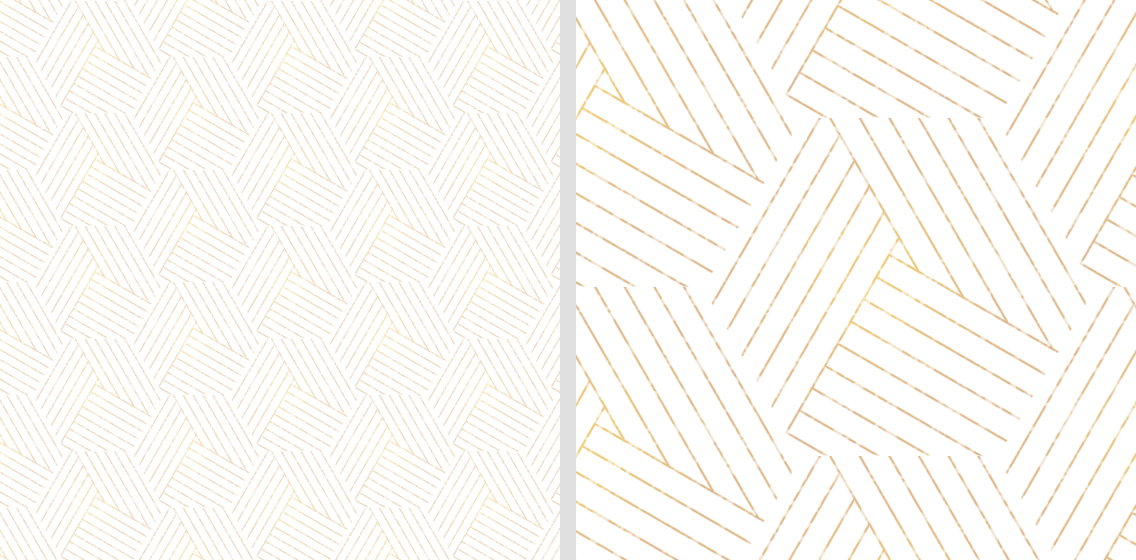
Left: the whole. Right: its middle third, enlarged.
Write a WebGL 2 fragment shader that draws this pattern.

```glsl
#version 300 es
precision highp float;
// Hatched blocks in thin, speckled tan and gold lines on white.
// Each block joins three bundles of parallel strokes (at 60, -60 and -30 degrees);
// blocks repeat on a rectangular lattice plus a copy shifted by half a period.

uniform vec2 u_resolution;
out vec4 fragColor;

const float PITCH = 0.01528;                        // stroke spacing, canvas units
const vec2 PERIOD = vec2(0.3503, 0.2012) / PITCH;   // lattice period, in pitches
const vec2 CORNER = vec2(0.1083, 0.4092) / PITCH;   // lower left corner of a block
const vec2 CELL_MIN = vec2(-3.3, -0.9);             // cell bounds around the corner
const float HALF_WIDTH = 0.042;                     // half stroke width, in pitches
const float SOFTNESS = 1.5;                         // edge filter width, in pixels

const vec3 PAPER = vec3(1.0);
const vec3 TAN = vec3(0.86, 0.71, 0.56);
const vec3 GOLD = vec3(0.94, 0.80, 0.47);

float hash(vec2 p) {
    vec3 v = fract(p.xyx * vec3(0.1031, 0.1030, 0.0973));
    v += dot(v, v.yzx + 33.33);
    return fract((v.x + v.y) * v.z);
}

float noise(vec2 p) {
    vec2 i = floor(p);
    vec2 f = fract(p);
    f = f * f * (3.0 - 2.0 * f);
    float low = mix(hash(i), hash(i + vec2(1, 0)), f.x);
    float high = mix(hash(i + vec2(0, 1)), hash(i + vec2(1, 1)), f.x);
    return mix(low, high, f.y);
}

// Smooth inside test: one where d is positive.
float inside(float d, float px) {
    return clamp(0.5 + d / px, 0.0, 1.0);
}

// Box-filtered strokes at s = 0, 1, ..., last.
float strokes(float s, float last, float px) {
    float d = s - clamp(floor(s + 0.5), 0.0, last);
    float upper = clamp(d + 0.5 * px, -HALF_WIDTH, HALF_WIDTH);
    float lower = clamp(d - 0.5 * px, -HALF_WIDTH, HALF_WIDTH);
    return (upper - lower) / px;
}

// Ink coverage of one block, with its lower left corner at the origin.
float block(vec2 q, float px) {
    float across30 = dot(q, vec2(0.5, 0.8660254));    // normal of falling -30 strokes
    float across60 = dot(q, vec2(0.8660254, 0.5));    // normal of falling -60 strokes
    float acrossUp = dot(q, vec2(-0.8660254, 0.5));   // normal of rising 60 strokes
    const float RIGHT = 7.6;
    const float SPINE = 7.6;
    const float SHELF = 8.0;

    float rightEdge = inside(acrossUp + RIGHT, px);
    float rising = strokes(acrossUp, 5.0, px)
        * inside(across60, px) * inside(SPINE - across60, px);
    float steep = strokes(across60 - SPINE, 5.0, px)
        * inside(across30 - SHELF, px) * rightEdge;
    float shallow = strokes(across30, 8.0, px)
        * inside(HALF_WIDTH - acrossUp, px) * rightEdge;

    // Flat cuts along the top and the bottom of the block
    float cuts = inside(q.y - CELL_MIN.y, px)
        * inside(CELL_MIN.y + PERIOD.y - q.y, px);
    return max(rising, max(steep, shallow)) * cuts;
}

// Tan ink, turning gold where the three bundles meet.
vec3 foil(vec2 q) {
    vec2 fromGlow = q - vec2(3.6, 6.0);
    float glow = 0.9 * exp(-dot(fromGlow, fromGlow) / 9.0);
    float patches = 0.3 * noise(q * 2.3 + 7.0);
    return mix(TAN, GOLD, clamp(glow + patches, 0.0, 1.0));
}

// Fine speckle that breaks the strokes into short dashes.
float wear(vec2 q) {
    float grain = 0.6 * noise(q * 4.3) + 0.4 * noise(q * 9.1 + 19.0);
    return mix(0.4, 1.05, smoothstep(0.25, 0.58, grain));
}

void main() {
    vec2 p = gl_FragCoord.xy / u_resolution.y / PITCH;
    float px = SOFTNESS / (u_resolution.y * PITCH);
    vec3 color = PAPER;

    // Two interleaved lattices of blocks
    for (int layer = 0; layer < 2; layer++) {
        vec2 origin = CORNER + CELL_MIN + 0.5 * float(layer) * PERIOD;
        vec2 q = mod(p - origin, PERIOD) + CELL_MIN;
        color = mix(color, foil(q), clamp(block(q, px) * wear(q), 0.0, 1.0));
    }
    fragColor = vec4(color, 1.0);
}
```
